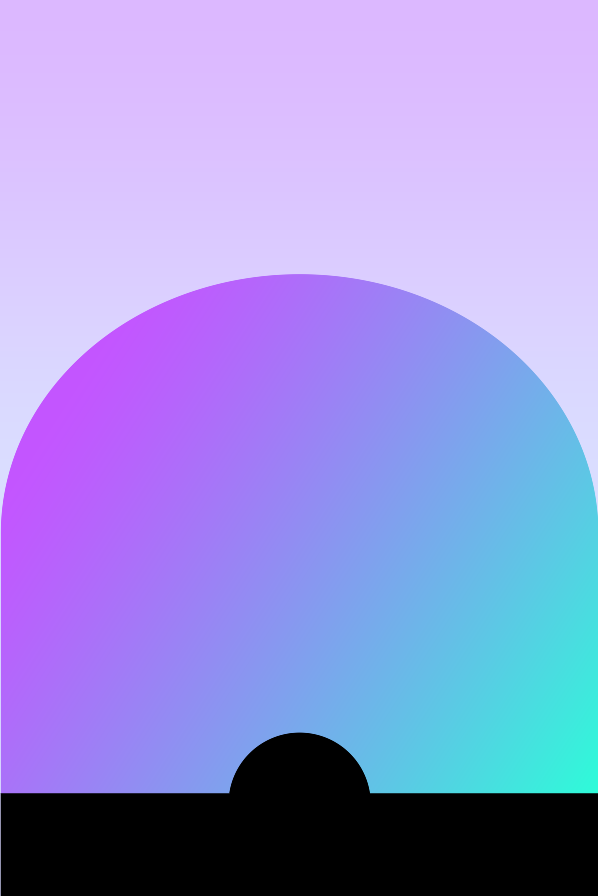
Give the GLSL for this background, as a Shadertoy shader.

```glsl
// A domed arch filled with a violet-to-aqua diagonal gradient, under a lilac sky,
// standing on a black floor with a black disc rising behind its edge.
// Shapes are distance functions in units of canvas height, centred in x.

// Antialiased coverage of a signed distance
float coverage(float dist) {
    float pixel = 1.0 / iResolution.y;
    return 1.0 - smoothstep(-0.5 * pixel, 0.5 * pixel, dist);
}

// Half ellipse on top of straight walls; first-order distance
float archDistance(vec2 p, vec2 radii) {
    p.y = max(p.y, 0.0);
    float scaled = length(p / radii);
    float slope = length(p / (radii * radii));
    return scaled * (scaled - 1.0) / max(slope, 1e-4);
}

vec3 skyColor(float height) {
    vec3 paleBlue = vec3(0.855, 0.870, 1.0);
    vec3 lilac = vec3(0.863, 0.720, 1.0);
    return mix(paleBlue, lilac, smoothstep(0.42, 1.02, height));
}

vec3 archColor(vec2 p) {
    vec3 violet = vec3(0.765, 0.335, 1.0);
    vec3 aqua = vec3(0.18, 0.985, 0.85);
    float along = (dot(p, vec2(0.84, -0.54)) + 0.515) / 0.733;
    return mix(violet, aqua, pow(clamp(along, 0.0, 1.0), 1.2));
}

void mainImage(out vec4 fragColor, in vec2 fragCoord) {
    vec2 p = (fragCoord - vec2(0.5 * iResolution.x, 0.0)) / iResolution.y;

    // Sky and arch
    vec3 color = skyColor(p.y);
    float arch = archDistance(p - vec2(0.0007, 0.405), vec2(0.3335, 0.289));
    color = mix(color, archColor(p), coverage(arch));

    // Floor and disc, joined into one silhouette
    float floorEdge = max(p.y - 0.1146, -p.x - 0.333);
    float disc = length(p - vec2(0.0007, 0.103)) - 0.0794;
    color = mix(color, vec3(0.0), coverage(min(floorEdge, disc)));

    fragColor = vec4(color, 1.0);
}
```
